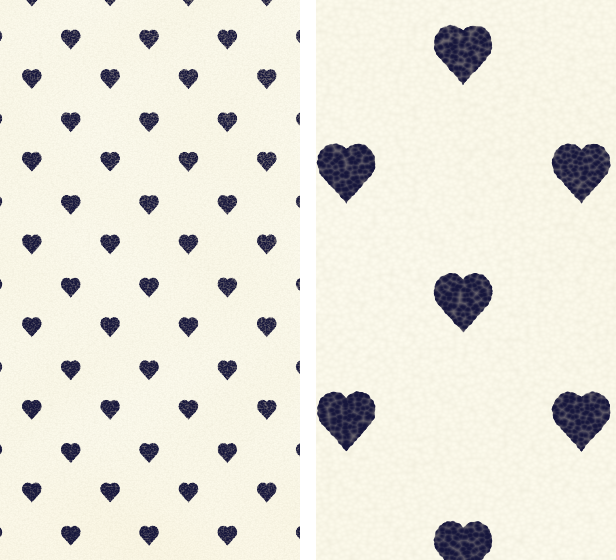
Left: the whole. Right: its middle third, enlarged.
Give the GLSL for this pattern, as a Shadertoy shader.

```glsl
// Staggered rows of small navy hearts on warm cream paper.
// Two offset lattices share one heart distance function; layered cellular
// noise gives the paper its tooth and the ink its speckled, worn print.

vec2 hash2(vec2 cell) {
    vec3 h = fract(cell.xyx * vec3(0.1031, 0.1030, 0.0973));
    h += dot(h, h.yzx + 33.33);
    return fract((h.xx + h.yz) * h.zy);
}

// Distance to the nearest jittered cell point
float cellular(vec2 p) {
    vec2 cell = floor(p), f = fract(p);
    float nearest = 2.0;
    for (int y = -1; y <= 1; y++) {
        for (int x = -1; x <= 1; x++) {
            vec2 o = vec2(x, y);
            nearest = min(nearest, length(o + hash2(cell + o) - f));
        }
    }
    return nearest;
}

// Signed distance to a heart with its tip at the origin, about 1.1 tall
float heart(vec2 p) {
    p.x = abs(p.x);
    if (p.x + p.y > 1.0) return length(p - vec2(0.25, 0.75)) - sqrt(2.0) / 4.0;
    vec2 notch = p - vec2(0.0, 1.0);
    vec2 side = p - 0.5 * max(p.x + p.y, 0.0);
    return sqrt(min(dot(notch, notch), dot(side, side))) * sign(p.x - p.y);
}

// Hearts repeated from the tip position of one of them
float heartLattice(vec2 p, vec2 tip) {
    vec2 pitch = vec2(107.4, 113.4);
    vec2 low = vec2(0.5 * pitch.x, 40.0);
    vec2 q = mod(p - tip + low, pitch) - low;
    return heart(q / vec2(22.0, 24.5)) * 22.0;
}

void mainImage(out vec4 fragColor, in vec2 fragCoord) {
    // The canvas is 768 units tall
    vec2 uv = fragCoord / iResolution.xy;
    vec2 p = fragCoord / iResolution.y * 768.0;
    float pixel = 768.0 / iResolution.y;

    float fine = cellular(p / vec2(2.6, 2.1));
    float coarse = cellular(p / vec2(5.5, 4.0) + 37.0);
    float grain = 0.7 * fine + 0.3 * coarse;

    // Paper: fine tooth, slow sine mottling, warmer towards the bottom
    float mottle = sin(p.x * 0.021 + 2.0 * sin(p.y * 0.013)) * sin(p.y * 0.017 + 1.0);
    vec3 paper = vec3(0.972, 0.962, 0.902);
    paper -= vec3(0.05, 0.052, 0.06) * (grain - 0.45);
    paper += vec3(0.002, 0.003, 0.007) * mottle;
    paper -= vec3(0.0, 0.006, 0.016) * smoothstep(0.25, 0.0, uv.y);

    // Ink: dark navy, with grey flecks that increase to the upper right
    float wear = 0.8 + 0.25 * uv.y + 0.2 * uv.x;
    float fleck = smoothstep(0.18, 1.0, grain * wear);
    vec3 ink = mix(vec3(0.085, 0.085, 0.235), vec3(0.43, 0.41, 0.44), fleck);

    // Both lattices, with a slightly rough printed edge
    float d = min(heartLattice(p, vec2(97.0, 19.8)), heartLattice(p, vec2(43.6, 79.0)));
    d += 0.9 * (grain - 0.45);
    float coverage = 1.0 - smoothstep(-0.6 * pixel, 0.6 * pixel, d);

    fragColor = vec4(mix(paper, ink, coverage), 1.0);
}
```
